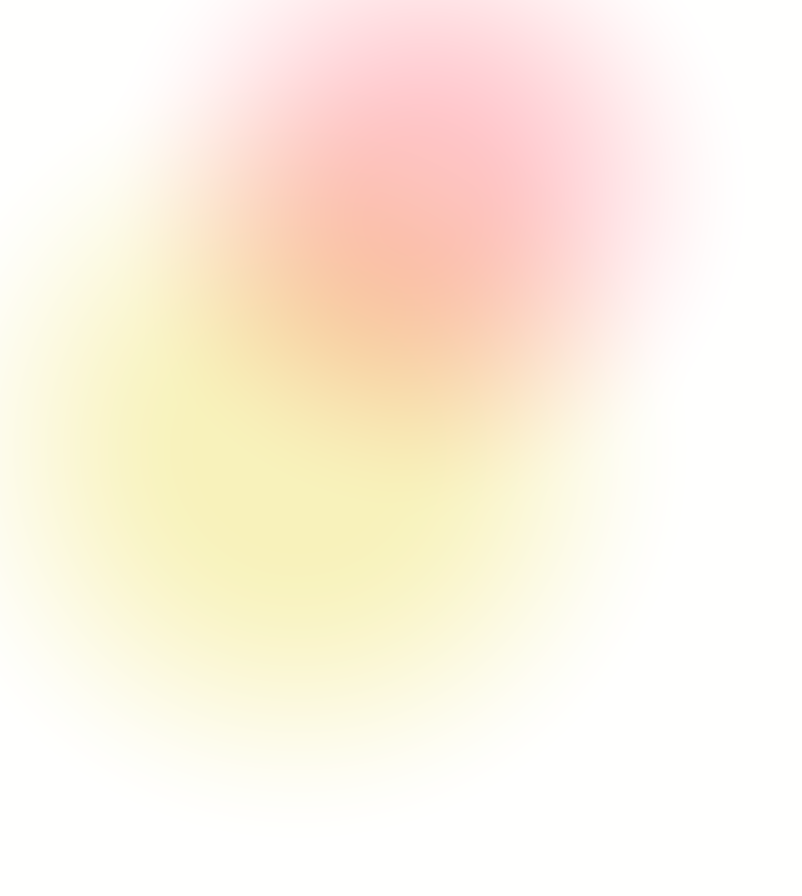
A WebGL 1 fragment shader for this background:

```glsl
precision highp float;

uniform vec2 u_resolution;

// Lengths are fractions of the canvas height
#define PAPER vec3(1.0, 1.0, 0.998)
#define YELLOW vec3(0.972, 0.949, 0.735)
#define PINK vec3(1.0, 0.775, 0.800)
#define YELLOW_CENTER vec2(0.332, 0.499)
#define PINK_CENTER vec2(0.477, 0.788)
#define YELLOW_RADIUS 0.280
#define PINK_RADIUS 0.210
#define YELLOW_BLUR 0.180
#define PINK_BLUR 0.162

// Coverage of a blurred disc: one half at the radius, fading over the blur
float softDisc(vec2 p, vec2 center, float radius, float blur) {
  return 1.0 - smoothstep(radius - blur, radius + blur, distance(p, center));
}

// Transparent tint that multiplies the colour beneath it
vec3 tint(vec3 base, vec3 ink, float coverage) {
  return base * mix(vec3(1.0), ink, coverage);
}

void main() {
  vec2 p = gl_FragCoord.xy / u_resolution.y;

  // Overlapping washes turn peach where they meet
  vec3 color = PAPER;
  color = tint(color, YELLOW, softDisc(p, YELLOW_CENTER, YELLOW_RADIUS, YELLOW_BLUR));
  color = tint(color, PINK, softDisc(p, PINK_CENTER, PINK_RADIUS, PINK_BLUR));

  gl_FragColor = vec4(color, 1.0);
}
```
